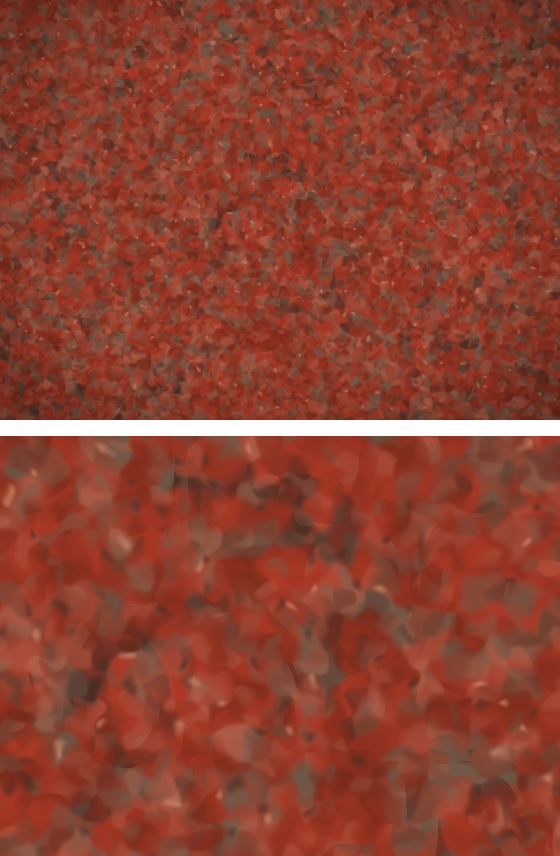
Top: the whole. Bottom: its middle third, enlarged.
This texture is drawn by a Shadertoy shader. Its source:

```glsl
// Polished red granite: small soft-edged crystals of red, rose, grey and dark
// mineral at two sizes, built from blended cellular noise, then scattered dark
// and pale specks and a gentle darkening towards the corners.

const vec3 DEEP_RED = vec3(0.49, 0.17, 0.105);
const vec3 RED      = vec3(0.62, 0.205, 0.135);
const vec3 ROSE     = vec3(0.64, 0.34, 0.26);
const vec3 GREY     = vec3(0.42, 0.33, 0.27);
const vec3 DARK     = vec3(0.30, 0.18, 0.15);
const vec3 PALE     = vec3(0.80, 0.55, 0.43);

float hash(vec2 p) {
    vec3 q = fract(p.xyx * 0.1031);
    q += dot(q, q.yzx + 33.33);
    return fract((q.x + q.y) * q.z);
}

vec2 hash2(vec2 p) {
    return vec2(hash(p + 17.0), hash(p + 71.0));
}

float noise(vec2 p) {
    vec2 i = floor(p), f = fract(p);
    f = f * f * (3.0 - 2.0 * f);
    float low = mix(hash(i), hash(i + vec2(1, 0)), f.x);
    float high = mix(hash(i + vec2(0, 1)), hash(i + vec2(1, 1)), f.x);
    return mix(low, high, f.y);
}

// Picks a mineral; a positive bias favours the grey and dark ones.
vec3 mineral(vec2 cell, float bias) {
    float pick = hash(cell) + bias;
    vec3 color = pick < 0.21 ? DEEP_RED
               : pick < 0.58 ? RED
               : pick < 0.76 ? ROSE
               : pick < 0.94 ? GREY : DARK;
    return color * mix(0.92, 1.08, hash(cell + 137.0));
}

// Crystals one unit wide; sharpness sets how abruptly neighbours meet.
vec3 crystals(vec2 p, float bias, float sharpness) {
    vec2 base = floor(p);
    vec3 sum = vec3(0.0);
    float total = 0.0;
    for (int y = -1; y <= 1; y++)
    for (int x = -1; x <= 1; x++) {
        vec2 cell = base + vec2(x, y);
        vec2 d = p - cell - hash2(cell);
        float weight = exp(-sharpness * dot(d, d));
        sum += weight * mineral(cell, bias);
        total += weight;
    }
    return sum / total;
}

// Soft round specks, present in the given share of cells.
float specks(vec2 p, float share) {
    vec2 cell = floor(p);
    vec2 center = mix(vec2(0.45), vec2(0.55), hash2(cell));
    float radius = mix(0.30, 0.45, hash(cell + 211.0));
    float present = step(hash(cell + 307.0), share);
    return present * (1.0 - smoothstep(0.0, radius, length(p - cell - center)));
}

float vignette(vec2 uv) {
    return mix(1.02, 0.74, smoothstep(0.75, 1.5, length(uv * 2.0 - 1.0)));
}

void mainImage(out vec4 fragColor, in vec2 fragCoord) {
    vec2 uv = fragCoord / iResolution.xy;
    vec2 p = fragCoord / iResolution.y + 2.0;

    // Ragged outlines and loose clusters of grey mineral
    vec2 warp = vec2(noise(p * 80.0), noise(p * 80.0 + 91.0)) - 0.5;
    vec2 q = p + warp * 0.011;
    float cluster = (noise(p * 11.0) - 0.5) * 0.26;

    // Larger crystals overlaid with smaller ones
    vec3 large = crystals(q * 44.0, cluster, 7.0);
    vec3 small = crystals(q * 88.0 + 29.0, cluster, 6.0);
    vec3 color = mix(large, small, 0.45);

    // Dark and pale specks
    color = mix(color, DARK, 0.60 * specks(q * 50.0 + 7.0, 0.09));
    color = mix(color, PALE, 0.60 * specks(q * 54.0, 0.05));

    fragColor = vec4(color * vignette(uv), 1.0);
}
```
